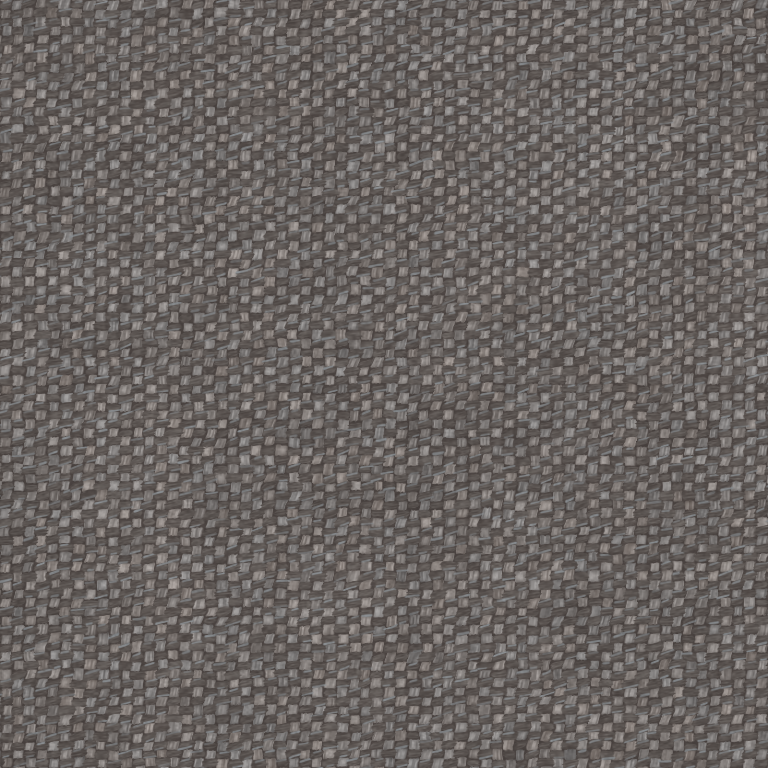
Reproduce this texture procedurally as a Shadertoy shader.

```glsl
const vec2 YARNS = vec2(64.0, 86.0);         // yarns across and down
const vec2 WARP_HALF = vec2(0.43, 0.56);     // half size of an upright block
const vec2 WEFT_HALF = vec2(0.60, 0.42);     // half size of a crosswise float
const float SLANT = 0.20;                    // rise of the crosswise floats
const float WOBBLE = 0.40;                   // yarn drift, in cells
const float STREAK_CHANCE = 0.70;
const float STREAK_HALF = 0.11;
const float EDGE_FUZZ = 0.22;                // raggedness of the yarn edges
const vec3 GAP_COLOR = vec3(0.290, 0.262, 0.252);
const vec3 WEFT_DARK = vec3(0.295, 0.267, 0.256);
const vec3 WEFT_LIGHT = vec3(0.420, 0.398, 0.384);
const vec3 WARP_DARK = vec3(0.360, 0.338, 0.328);
const vec3 WARP_LIGHT = vec3(0.625, 0.606, 0.596);
const vec3 STREAK_COLOR = vec3(0.530, 0.548, 0.562);

float hash(vec2 p) {
    return fract(sin(dot(p, vec2(127.1, 311.7))) * 43758.55);
}

float noise(vec2 p) {
    vec2 i = floor(p), f = fract(p);
    f = f * f * (3.0 - 2.0 * f);
    return mix(mix(hash(i), hash(i + vec2(1, 0)), f.x),
               mix(hash(i + vec2(0, 1)), hash(i + vec2(1, 1)), f.x), f.y);
}

float roundBox(vec2 p, vec2 halfSize, float radius) {
    vec2 d = abs(p) - halfSize + radius;
    return length(max(d, 0.0)) + min(max(d.x, d.y), 0.0) - radius;
}

float fill(float d, float blur) {
    return 1.0 - smoothstep(-blur, blur, d);
}

// Upright yarn: pale block split into vertical strands
vec3 drawWarp(vec3 color, vec2 p, vec2 cell, float blur) {
    vec2 q = p - cell - 0.5;
    q.x += 0.14 * (hash(cell + 3.1) - 0.5) - 0.12 * q.y;
    vec2 size = WARP_HALF * (0.88 + 0.22 * hash(cell + 8.3));
    float strands = noise(vec2(q.x * 7.0, q.y * 1.2) + cell * 17.0);
    float tone = 0.05 + 0.78 * strands + 0.34 * (hash(cell) - 0.5);
    tone += 0.20 * (1.0 - 4.0 * q.y * q.y);
    vec3 yarn = mix(WARP_DARK, WARP_LIGHT, clamp(tone, 0.0, 1.0));
    yarn += vec3(0.012, 0.0, -0.008) * (hash(cell + 5.7) - 0.5) * 2.0;
    float d = roundBox(q, size, 0.15) + EDGE_FUZZ * (strands - 0.5);
    return mix(color, yarn, fill(d, blur));
}

// Crosswise yarn: dark slanted float with fine fibres and a pale stray strand
vec3 drawWeft(vec3 color, vec2 p, vec2 cell, float blur) {
    vec2 q = p - cell - 0.5;
    float slant = SLANT + 0.26 * (hash(cell + 1.9) - 0.5);
    q.y -= slant * q.x + 0.18 * (hash(cell + 6.4) - 0.5);
    vec2 size = WEFT_HALF * (0.84 + 0.30 * hash(cell + 2.6));
    float fibres = noise(vec2(q.x * 2.2, q.y * 6.0) + cell * 13.0);
    float d = roundBox(q, size, 0.34) + EDGE_FUZZ * (fibres - 0.5);
    float tone = 0.80 * fibres + 0.30 * (hash(cell + 4.2) - 0.5);
    tone += 0.14 - 0.6 * q.y * q.y;
    vec3 yarn = mix(WEFT_DARK, WEFT_LIGHT, clamp(tone, 0.0, 1.0));
    color = mix(color, yarn, fill(d, blur));

    float side = hash(cell + 7.7) < 0.5 ? -1.0 : 1.0;
    vec2 s = q - vec2(0.4 * (hash(cell + 9.5) - 0.5), side * 0.32);
    s.y -= 0.10 * s.x;
    float reach = 0.28 + 0.32 * hash(cell + 11.3);
    float d2 = roundBox(s, vec2(reach, STREAK_HALF), STREAK_HALF);
    float streak = fill(d2 + 0.5 * EDGE_FUZZ * (fibres - 0.5), blur);
    streak *= step(hash(cell + 12.8), STREAK_CHANCE);
    return mix(color, STREAK_COLOR, streak * (0.40 + 0.55 * hash(cell + 14.1)));
}

void mainImage(out vec4 fragColor, in vec2 fragCoord) {
    vec2 uv = fragCoord / iResolution.xy;
    float blur = max(0.10, 0.7 * YARNS.y / iResolution.y);

    // Uneven yarn paths
    vec2 p = uv * YARNS;
    p += WOBBLE * (vec2(noise(p * 0.45), noise(p * 0.45 + 31.7)) - 0.5);
    vec2 home = floor(p);

    // Plain weave: upright blocks first, crosswise floats over them
    vec3 color = GAP_COLOR;
    for (int y = -1; y <= 1; y++) {
        vec2 cell = home + vec2(0, y);
        if (mod(cell.x + cell.y, 2.0) < 0.5) color = drawWarp(color, p, cell, blur);
    }
    for (int y = -1; y <= 1; y++) {
        for (int x = -1; x <= 1; x++) {
            vec2 cell = home + vec2(x, y);
            if (mod(cell.x + cell.y, 2.0) > 0.5) color = drawWeft(color, p, cell, blur);
        }
    }

    // Fuzz, yarn-to-yarn tone and broad mottling
    float tone = 1.0 + 0.12 * (noise(p * 4.5) - 0.5);
    tone += 0.04 * (hash(vec2(home.x, 91.0)) - 0.5);
    tone += 0.04 * (hash(vec2(57.0, home.y)) - 0.5);
    tone += 0.05 * (noise(uv * 9.0) - 0.5);
    fragColor = vec4(color * tone, 1.0);
}
```
